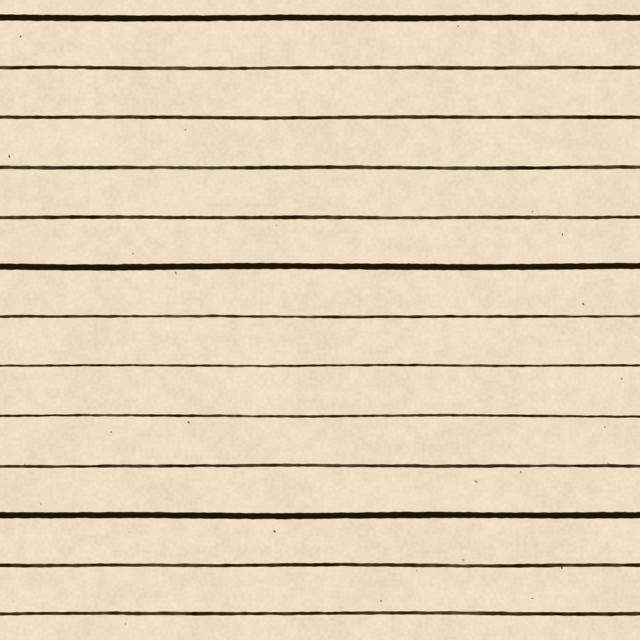
Write a WebGL 2 fragment shader that draws this pattern.

```glsl
#version 300 es
precision highp float;

uniform vec2 u_resolution;
out vec4 outColor;

const vec3 PAPER = vec3(0.93, 0.87, 0.76);
const vec3 INK = vec3(0.11, 0.07, 0.01);
const vec3 SPECK = vec3(0.38, 0.33, 0.25);

const float SPACING = 0.0776;   // distance between rules
const float TOP_MARGIN = 0.0286;
const float HEAVY_EVERY = 5.0;

vec2 hash2(vec2 p) {
    vec3 q = fract(vec3(p.xyx) * vec3(0.1031, 0.103, 0.0973));
    q += dot(q, q.yzx + 33.33);
    return fract((q.xx + q.yz) * q.zy);
}

float cornerGradient(vec2 cell, vec2 offset) {
    float angle = 6.28319 * hash2(cell).x;
    return dot(vec2(cos(angle), sin(angle)), offset);
}

float gradientNoise(vec2 p) {
    vec2 i = floor(p);
    vec2 f = p - i;
    vec2 u = f * f * f * (f * (f * 6.0 - 15.0) + 10.0);
    vec2 e = vec2(0.0, 1.0);
    float low = mix(cornerGradient(i, f), cornerGradient(i + e.yx, f - e.yx), u.x);
    float high = mix(cornerGradient(i + e.xy, f - e.xy), cornerGradient(i + e.yy, f - e.yy), u.x);
    return mix(low, high, u.y);
}

// Mottled sheet with fine grain
vec3 paperColor(vec2 uv) {
    float mottling = gradientNoise(uv * 11.0) * 0.018;
    float blotches = gradientNoise(uv * 48.0 + 17.0) * 0.022;
    float grain = gradientNoise(uv * 170.0 + 53.0) * 0.028;
    return PAPER + (mottling + blotches + grain) * vec3(0.9, 1.0, 1.2);
}

float heavyRule(float row) {
    return 1.0 - step(0.5, mod(row, HEAVY_EVERY));
}

// Half thickness, thinning out around the middle of the sheet
float ruleHalfWidth(float row) {
    float fromFaintest = row - 7.2;
    float fine = 0.0025 - 0.0009 * exp(-fromFaintest * fromFaintest / 4.0);
    return mix(fine, 0.0046, heavyRule(row));
}

// Ink coverage of one hand-drawn rule
float ruleInk(vec2 uv, float row, float softness) {
    float heavy = heavyRule(row);
    float seed = row * 7.37 + 3.2;
    float jitter = (hash2(vec2(row, 4.0)).x - 0.5) * 0.002;
    float drift = gradientNoise(vec2(uv.x * 3.5, seed)) * 0.0026;
    float ripple = gradientNoise(vec2(uv.x * 42.0, seed + 31.0)) * 0.0007;
    float center = 1.0 - TOP_MARGIN - row * SPACING + jitter + drift + ripple;

    float swell = gradientNoise(vec2(uv.x * 7.0, seed + 60.0)) * 0.0006;
    float roughness = gradientNoise(vec2(uv.x * 95.0, seed + 90.0)) * 0.0007;
    float halfWidth = ruleHalfWidth(row) + swell + roughness;

    float edge = abs(uv.y - center) - halfWidth;
    float wear = gradientNoise(vec2(uv.x * 9.0, seed + 120.0)) * 0.2
               + gradientNoise(vec2(uv.x * 60.0, seed + 150.0)) * 0.15;
    float density = mix(0.88 + wear, 0.98, heavy);
    return clamp(density, 0.0, 1.0) * (1.0 - smoothstep(-softness, softness, edge));
}

// Sparse flecks, denser toward the bottom
float speckInk(vec2 uv, float cells, float softness) {
    vec2 grid = uv * cells;
    vec2 cell = floor(grid);
    vec2 place = 0.15 + 0.7 * hash2(cell + 11.0);
    vec2 traits = hash2(cell + 47.0);
    float chance = mix(0.3, 0.08, cell.y / cells);
    vec2 offset = (grid - cell - place) / cells;
    float angle = traits.y * 6.28319;
    vec2 axis = vec2(cos(angle), sin(angle));
    vec2 turned = vec2(dot(offset, axis), dot(offset, vec2(-axis.y, axis.x)) * 1.5);
    float radius = mix(0.0008, 0.0028, traits.y * traits.y);
    float shape = 1.0 - smoothstep(-softness, softness, length(turned) - radius);
    float strength = mix(0.2, 0.9, hash2(cell + 83.0).x);
    return shape * strength * step(traits.x, chance);
}

void main() {
    vec2 uv = gl_FragCoord.xy / u_resolution;
    float pixel = 1.0 / min(u_resolution.x, u_resolution.y);
    float softness = max(0.0015, 0.8 * pixel);

    vec3 color = paperColor(uv);
    color = mix(color, SPECK, speckInk(uv, 13.0, softness));

    float row = round((1.0 - TOP_MARGIN - uv.y) / SPACING);
    color = mix(color, INK, ruleInk(uv, row, softness));

    outColor = vec4(clamp(color, 0.0, 1.0), 1.0);
}
```
